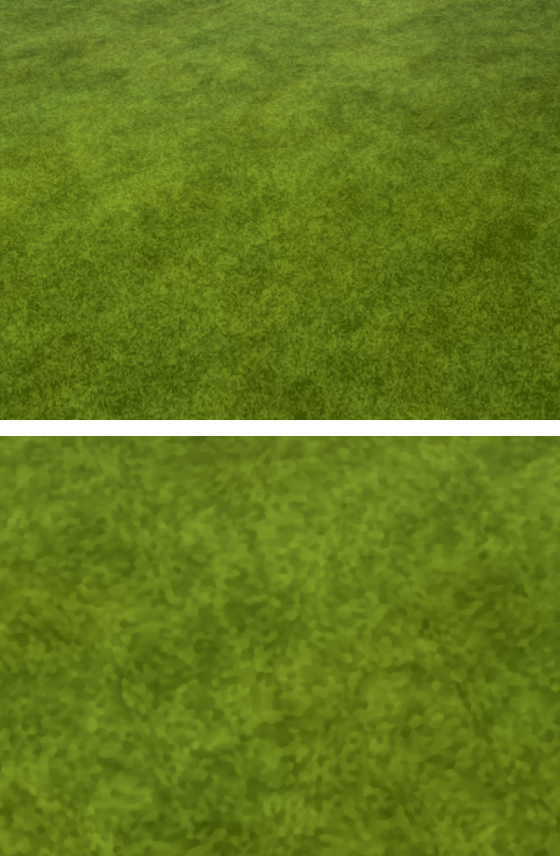
Top, the full canvas; bottom, a detail of the centre.
A Shadertoy shader for this texture:

```glsl
const vec3 SHADE_GREEN = vec3(0.285, 0.365, 0.035);
const vec3 MID_GREEN   = vec3(0.38, 0.47, 0.085);
const vec3 SUN_GREEN   = vec3(0.47, 0.575, 0.125);
const vec3 HAZE_TINT   = vec3(0.02, 0.015, 0.085);
const vec3 WARM_TINT   = vec3(0.025, 0.0, -0.015);

const float HORIZON = 1.6;         // height of the vanishing line
const float DEPTH_STRETCH = 1.9;   // flattening of distant patches
const float MOW_SLOPE = 0.28;      // tilt of the streaks
const float PATCH_SCALE = 6.0;
const float PATCH_CONTRAST = 0.36;
const float PATCH_FALLOFF = 0.92;
const int   PATCH_LAYERS = 3;
const float PATCH_SOFTNESS = 6.0;
const vec2  BLADE_SCALE = vec2(185.0, 155.0);
const float BLADE_CONTRAST = 0.8;
const float BLADE_SOFTNESS = 5.0;
const float TUFT_CONTRAST = 0.4;
const float FAR_BLADE_FADE = 0.55;

vec3 hash3(vec2 p) {
    vec3 q = fract(p.xyx * vec3(0.1031, 0.1030, 0.0973));
    q += dot(q, q.yxz + 33.33);
    return fract((q.xxy + q.yzz) * q.zyx);
}

// Smooth cellular noise: random cell values blended by distance
float softCells(vec2 p, float softness) {
    vec2 cell = floor(p);
    vec2 local = p - cell;
    float total = 0.0;
    float weights = 0.0;
    for (int j = -1; j <= 1; j++) {
        for (int i = -1; i <= 1; i++) {
            vec2 offset = vec2(i, j);
            vec3 rnd = hash3(cell + offset);
            vec2 toSeed = offset + rnd.xy - local;
            float w = exp(-softness * dot(toSeed, toSeed));
            total += w * rnd.z;
            weights += w;
        }
    }
    return total / weights - 0.5;
}

// Point on the lawn seen through a tilted camera
vec2 groundPoint(vec2 uv) {
    float depth = 1.0 / (HORIZON - uv.y);
    vec2 ground = vec2((uv.x - 0.67) * depth, DEPTH_STRETCH * depth);
    ground.y -= MOW_SLOPE * ground.x;
    return ground;
}

float patches(vec2 ground) {
    float sum = 0.0;
    float frequency = PATCH_SCALE;
    float amplitude = PATCH_CONTRAST;
    for (int i = 0; i < PATCH_LAYERS; i++) {
        vec2 p = ground * frequency + 17.3 * float(i + 1);
        p += 0.25 * sin(p.yx * 2.3);
        sum += amplitude * softCells(p, PATCH_SOFTNESS);
        frequency *= 2.3;
        amplitude *= PATCH_FALLOFF;
    }
    return sum;
}

float glow(vec2 uv, vec2 center, vec2 size) {
    vec2 d = (uv - center) / size;
    return exp(-dot(d, d));
}

// Broad sunlight: bright left and far centre, dim right and foreground
float sunlight(vec2 uv) {
    float light = 0.24 * glow(uv, vec2(0.25, 0.58), vec2(0.45, 0.3));
    light += 0.24 * glow(uv, vec2(0.82, 0.95), vec2(0.4, 0.25));
    light -= 0.27 * smoothstep(0.8, 1.35, uv.x);
    light -= 0.16 * (1.0 - smoothstep(0.0, 0.55, uv.y));
    return light;
}

float grass(vec2 uv) {
    vec2 blade = vec2(uv.x, uv.y * (1.0 + 0.3 * uv.y));
    blade.x += 0.004 * sin(uv.y * 41.0 + 3.0 * sin(uv.x * 23.0));
    float fine = BLADE_CONTRAST * softCells(blade * BLADE_SCALE, BLADE_SOFTNESS);
    float tufts = TUFT_CONTRAST * softCells(blade * BLADE_SCALE * 0.4 + 71.0, BLADE_SOFTNESS);
    return (fine + tufts) * mix(1.0, FAR_BLADE_FADE, smoothstep(0.2, 1.0, uv.y));
}

vec3 grassColor(float tone) {
    vec3 lower = mix(SHADE_GREEN, MID_GREEN, tone * 2.0);
    vec3 upper = mix(MID_GREEN, SUN_GREEN, tone * 2.0 - 1.0);
    return tone < 0.5 ? lower : upper;
}

void mainImage(out vec4 fragColor, in vec2 fragCoord) {
    vec2 uv = fragCoord / iResolution.y;
    vec2 ground = groundPoint(uv);

    float tone = 0.5 + sunlight(uv) + patches(ground) + grass(uv);
    vec3 color = grassColor(clamp(tone, -0.2, 1.3));

    // Pale distance and yellowed spots
    color += HAZE_TINT * smoothstep(0.5, 1.0, uv.y);
    color += WARM_TINT * softCells(ground * 9.0 + 43.0, PATCH_SOFTNESS);

    fragColor = vec4(clamp(color, 0.0, 1.0), 1.0);
}
```
